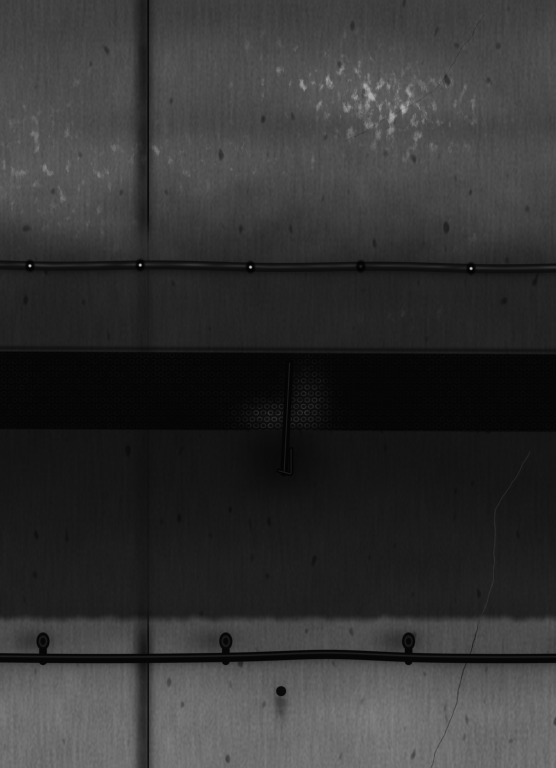
Write a WebGL 2 fragment shader that draws this texture.

```glsl
#version 300 es
precision highp float;
// A dim concrete wall: stained upper panel, dark recessed band and paler base,
// crossed by cables, a seam and cracks. Gradient noise ages the surfaces;
// distance functions shape the fittings. One unit is the canvas height.
uniform vec2 u_resolution;
out vec4 outColor;

vec2 hashGradient(vec2 cell) {
  vec3 h = fract(cell.xyx * vec3(0.1031, 0.1030, 0.0973));
  h += dot(h, h.yzx + 33.33);
  return fract((h.xx + h.yz) * h.zy) * 2.0 - 1.0;
}

float noise(vec2 p) {
  vec2 i = floor(p), f = fract(p), u = f * f * (3.0 - 2.0 * f), e = vec2(0, 1);
  float low = mix(dot(hashGradient(i), f), dot(hashGradient(i + e.yx), f - e.yx), u.x);
  float high = mix(dot(hashGradient(i + e), f - e), dot(hashGradient(i + 1.0), f - 1.0), u.x);
  return mix(low, high, u.y);
}

float fbm(vec2 p) {
  float sum = 0.0, gain = 0.6;
  for (int i = 0; i < 4; i++) {
    sum += gain * noise(p);
    p = p * 2.07 + 17.3;
    gain *= 0.5;
  }
  return sum;
}

float fill(float d, float soft) { return 1.0 - smoothstep(-soft, soft, d); }

float ridge(float d, float width) { return exp(-d * d / (width * width)); }

float glow(vec2 p, float x, float y, float rx, float ry) {
  vec2 q = (p - vec2(x, y)) / vec2(rx, ry);
  return exp(-dot(q, q));
}

float segment(vec2 p, vec2 a, vec2 b) {
  vec2 d = b - a;
  return length(p - a - d * clamp(dot(p - a, d) / dot(d, d), 0.0, 1.0));
}

float repeatX(float x, float first, float spacing) {
  return mod(x - first + 0.5 * spacing, spacing) - 0.5 * spacing;
}

// Base tone of the three wall zones.
float wallTone(vec2 p, float grime) {
  float upper = mix(0.135, 0.295, smoothstep(0.61, 0.79, p.y + grime * 0.06));
  upper -= 0.05 * smoothstep(0.9, 1.0, p.y) + 0.035 * glow(p, 0.5, 0.835, 0.4, 0.02);
  upper += 0.035 * glow(p, 0.08, 0.74, 0.12, 0.07);
  float middle = mix(0.12, 0.078, smoothstep(0.21, 0.42, p.y));
  float base = mix(0.43, 0.29, smoothstep(0.06, 0.19, p.y));
  float ragged = p.y - 0.193 + 0.008 * fbm(p * vec2(45, 20));
  return mix(mix(base, middle, smoothstep(-0.006, 0.008, ragged)), upper, step(0.49, p.y));
}

// Pale flakes, dark pits and fine upright streaks.
float weathering(vec2 p, float grime) {
  float streak = noise(p * vec2(230, 22)) + noise(p * vec2(340, 200));
  float patches = glow(p, 0.41, 0.9, 0.1, 0.05) + glow(p, 0.54, 0.85, 0.1, 0.05)
    + 0.8 * glow(p, 0.29, 0.795, 0.12, 0.03) + 0.6 * glow(p, 0.08, 0.78, 0.1, 0.12)
    + 0.6 * glow(p, 0.53, 0.592, 0.07, 0.014) + 0.5 * glow(p, 0.6, 0.69, 0.03, 0.02);
  float flakes = smoothstep(0.06, 0.5, fbm(p * vec2(95, 60)) + 0.4 * grime);
  float pits = smoothstep(0.36, 0.55, noise(p * vec2(75, 42) + 9.0));
  return 1.0 + 0.13 * streak + 0.22 * grime + patches * (0.1 + 1.1 * flakes) - 0.4 * pits;
}

void main() {
  vec2 p = gl_FragCoord.xy / u_resolution.y;
  float px = 0.8 / u_resolution.y;
  float grime = fbm(p * vec2(7, 11));
  float tone = wallTone(p, grime) * weathering(p, grime);

  // Vertical seam, shadowed on its left.
  float seamX = p.x - 0.193;
  float seamFade = mix(1.0, 0.3, smoothstep(0.17, 0.22, p.y) - smoothstep(0.68, 0.72, p.y));
  float seamShade = ridge(seamX + 0.006, 0.011) * (0.55 + 0.5 * grime);
  tone *= 1.0 - seamFade * max(seamShade, 0.85 * fill(abs(seamX) - 0.0015, px));

  // Cracks: a long lower one and a diagonal above.
  vec2 q = p + 0.007 * vec2(fbm(p * 28.0), fbm(p * 28.0 + 40.0));
  vec2 crack[6] = vec2[](vec2(0.69, 0.41), vec2(0.645, 0.335), vec2(0.643, 0.245),
    vec2(0.612, 0.15), vec2(0.585, 0.06), vec2(0.56, 0));
  float low = 1.0;
  for (int i = 0; i < 5; i++) low = min(low, segment(q, crack[i], crack[i + 1]));
  float high = min(segment(q, vec2(0.63, 0.98), vec2(0.565, 0.88)), segment(q, vec2(0.565, 0.88), vec2(0.45, 0.815)));
  tone += fill(low - 0.0006, px) * mix(-0.16, 0.07, smoothstep(0.17, 0.21, p.y));
  tone += 0.05 * fill(high - 0.003, 0.004) * smoothstep(-0.1, 0.3, fbm(p * 60.0)) - 0.06 * fill(high - 0.0005, px);

  // Upper cable, clips and glints.
  float upperY = p.y - 0.655 + 0.006 * p.x + 0.0012 * sin(p.x * 22.0);
  float cable = 0.055 + 0.13 * ridge(upperY - 0.001, 0.002) * (0.8 + noise(p * vec2(30, 200)));
  tone *= 1.0 - 0.35 * exp(-abs(upperY + 0.007) / 0.006);
  tone = mix(tone, cable, fill(abs(upperY) - 0.006, px));
  vec2 clip = vec2(repeatX(p.x, 0.039, 0.1436), upperY);
  tone *= 1.0 - 0.8 * fill(length(clip / vec2(1, 1.3)) - 0.006, 0.002);
  float lit = 0.75 - 0.64 * glow(p, 0.47, 0.655, 0.04, 0.04);
  tone += lit * fill(length(clip) - 0.0018, px * 1.3);

  // Recessed band with faint woven mesh.
  float bandY = p.y - 0.492 + 0.005 * p.x;
  float band = fill(abs(bandY) - 0.0505, px * 1.5);
  tone *= 1.0 - 0.45 * ridge(bandY - 0.055, 0.003);
  vec2 weave = p * vec2(105, 120);
  weave.x += 0.5 * mod(floor(weave.y), 2.0);
  float mesh = fill(abs(length(fract(weave) - 0.5) - 0.32) - 0.08, 0.12) * (0.8 + noise(p * 130.0));
  float sheen = 0.12 * glow(p, 0.355, 0.457, 0.035, 0.018) + 0.1 * glow(p, 0.402, 0.475, 0.022, 0.04);
  float bandTone = 0.018 + (0.02 + 0.03 * grime + sheen) * mesh + 0.3 * sheen;
  tone = mix(tone, max(bandTone, 0.008), band);

  // Hanging rod and hook in soft shadow.
  tone *= 1.0 - 0.5 * glow(p, 0.365, 0.405, 0.055, 0.05) * (1.0 - band);
  float rod = segment(p, vec2(0.377, 0.527), vec2(0.37, 0.385));
  float hook = min(segment(p, vec2(0.363, 0.387), vec2(0.378, 0.383)), segment(p, vec2(0.379, 0.415), vec2(0.379, 0.384)));
  tone = mix(tone, 0.015, fill(min(rod - 0.005, hook - 0.003), px));
  tone += 0.1 * fill(min(rod, hook) - 0.0006, px);

  // Lower cable on evenly spaced oval hangers.
  float lowerY = p.y - 0.1435 - 0.0035 * ridge(p.x - 0.43, 0.08) + 0.001 * sin(p.x * 12.0);
  vec2 knob = vec2(repeatX(p.x, 0.056, 0.238), p.y - 0.165);
  tone *= 1.0 - 0.35 * glow(knob, -0.012, 0.0, 0.03, 0.015);
  tone *= 1.0 - 0.4 * exp(-abs(lowerY + 0.004) / 0.006);
  float oval = length(knob / vec2(1, 1.35)) - 0.0085;
  float hanger = min(oval, segment(knob, vec2(0), vec2(0, -0.026)) - 0.005);
  tone = mix(tone, 0.025 + 0.08 * ridge(oval + 0.004, 0.0012), fill(hanger, px));
  tone = mix(tone, 0.022 + 0.09 * ridge(lowerY - 0.002, 0.0013), fill(abs(lowerY) - 0.006, px));

  // Small bolt and rust run.
  tone *= 1.0 - 0.45 * glow(p, 0.366, 0.085, 0.008, 0.022) * (0.8 + fbm(p * 90.0));
  tone = mix(tone, 0.04, fill(length(p - vec2(0.366, 0.1)) - 0.0065, px));
  outColor = vec4(vec3(clamp(tone, 0.0, 1.0)), 1);
}
```
